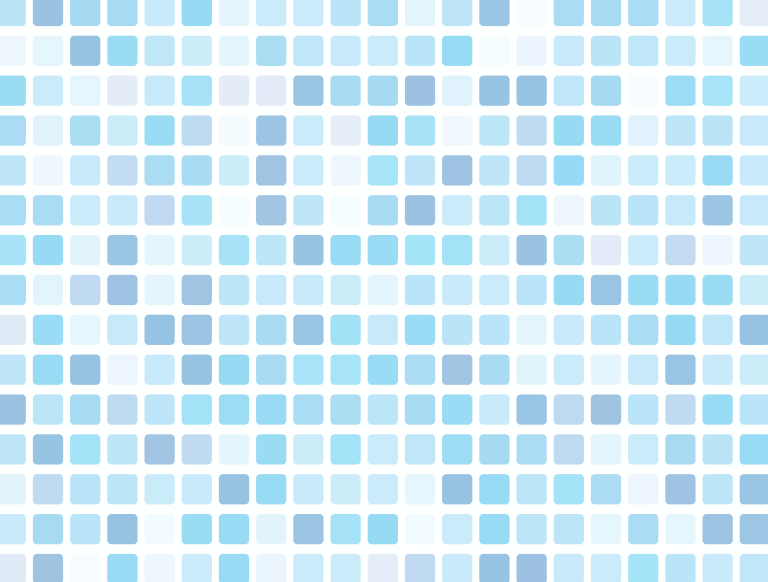
Write a Shadertoy shader that draws this pattern.

```glsl
// Rounded mosaic tiles in random pale blues on a white ground.

// Tile colours, each with its cumulative share of the tiles
const vec4 PALETTE[12] = vec4[](
    vec4(0.60, 0.77, 0.89, 0.100),   // steel blue
    vec4(0.62, 0.765, 0.885, 0.170), // dusty blue
    vec4(0.60, 0.86, 0.96, 0.260),   // sky
    vec4(0.65, 0.89, 0.97, 0.310),   // cyan
    vec4(0.66, 0.86, 0.95, 0.420),   // mid blue
    vec4(0.79, 0.92, 0.98, 0.670),   // pale blue
    vec4(0.74, 0.90, 0.97, 0.790),   // soft blue
    vec4(0.755, 0.86, 0.945, 0.835), // periwinkle
    vec4(0.89, 0.96, 0.99, 0.915),   // ice
    vec4(0.93, 0.965, 0.995, 0.950), // mist
    vec4(0.89, 0.925, 0.97, 0.970),  // lavender
    vec4(0.96, 0.99, 1.00, 1.000));  // near white

// Integer hash of a cell, from 0 to 1
float hash(ivec2 cell, uint seed) {
    uint h = uint(cell.x) * 0x9E3779B1u ^ uint(cell.y) * 0x85EBCA77u ^ seed * 0xC2B2AE3Du;
    h = (h ^ (h >> 15)) * 0x2C1B3C6Du;
    h = (h ^ (h >> 12)) * 0x297A2D39u;
    h ^= h >> 15;
    return float(h >> 8) / 16777216.0;
}

// Weighted pick from the palette with a slight change of tint
vec3 tileColour(ivec2 cell) {
    float pick = hash(cell, 1u);
    int i = 0;
    while (i < 11 && pick > PALETTE[i].w) i++;
    return PALETTE[i].rgb + (hash(cell, 2u) - 0.5) * vec3(0.025, 0.012, 0.004);
}

float roundedSquare(vec2 p, float halfSide, float radius) {
    vec2 q = abs(p) - halfSide + radius;
    return length(max(q, 0.0)) + min(max(q.x, q.y), 0.0) - radius;
}

void mainImage(out vec4 fragColor, in vec2 fragCoord) {
    // Canvas widths, measured from the top left
    vec2 p = vec2(fragCoord.x, iResolution.y - fragCoord.y) / iResolution.x;
    float pixel = 1.0 / iResolution.x;

    // Grid with cropped tiles along the top and left
    vec2 pitch = vec2(0.04844, 0.0519);
    vec2 grid = p / pitch + vec2(0.21, 0.225);
    ivec2 cell = ivec2(floor(grid));
    vec2 local = (fract(grid) - 0.5) * pitch;

    // Smooth-edged tile over the ground
    float d = roundedSquare(local, 0.0197, 0.0055);
    float cover = clamp(0.5 - d / pixel, 0.0, 1.0);
    vec3 colour = mix(vec3(0.997, 1.0, 1.0), tileColour(cell), cover);
    fragColor = vec4(min(colour, 1.0), 1.0);
}
```
